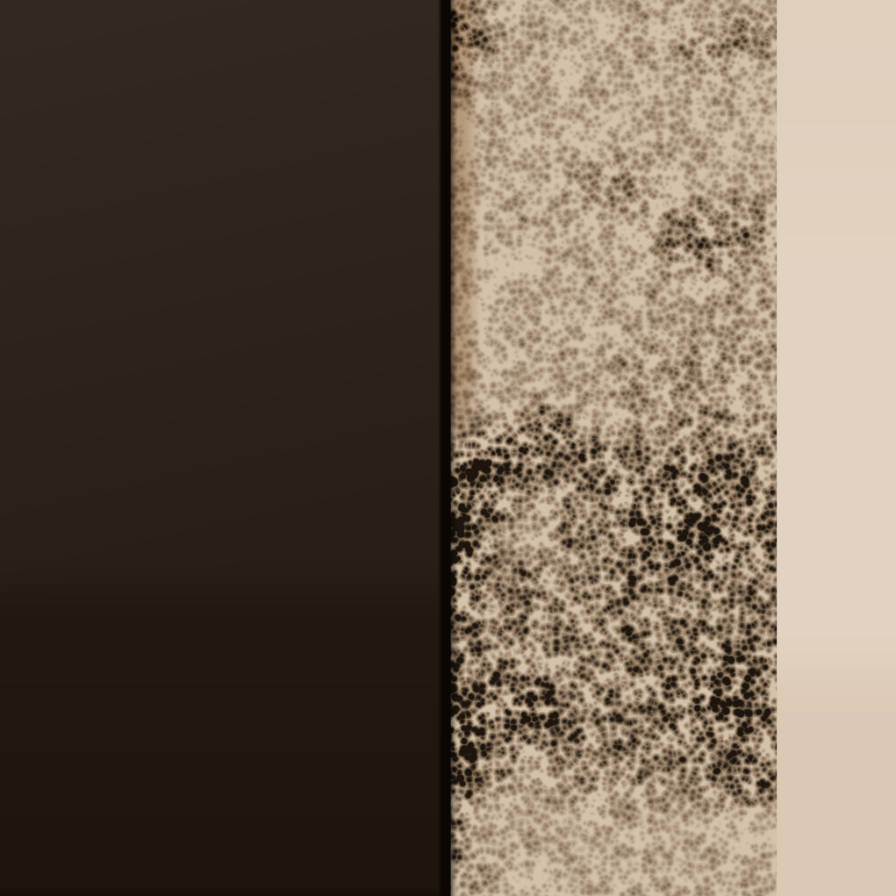
A Shadertoy shader for this background:

```glsl
// Dark brown panel beside a strip of mottled, stained stone and a plain cream border.

vec2 hash2(vec2 p) {
    vec3 q = fract(p.xyx * vec3(0.1031, 0.1030, 0.0973));
    q += dot(q, q.yzx + 33.33);
    return fract((q.xx + q.yz) * q.zy);
}

// Distance to the nearest scattered point
float cellular(vec2 p) {
    vec2 cell = floor(p), f = fract(p);
    float nearest = 2.0;
    for (int y = -1; y <= 1; y++)
    for (int x = -1; x <= 1; x++) {
        vec2 o = vec2(x, y);
        vec2 d = o + hash2(cell + o) - f;
        nearest = min(nearest, dot(d, d));
    }
    return sqrt(nearest);
}

// Rotated cellular layers, centred near zero
float speckle(vec2 p) {
    float sum = 0.0, weight = 0.42;
    p *= 125.0;
    for (int i = 0; i < 4; i++) {
        sum += weight * (cellular(p + 17.0 * float(i)) - 0.46);
        p = mat2(0.8, 0.6, -0.6, 0.8) * p * 0.56;
        weight *= 0.82;
    }
    return sum;
}

// Soft elliptical patch
float patchAt(vec2 p, vec2 centre, vec2 radius) {
    vec2 d = (p - centre) / radius;
    return exp(-dot(d, d));
}

// Layered sines that make the stain outlines irregular
vec2 warp(vec2 p) {
    vec2 offset = vec2(0.0);
    float frequency = 23.0;
    for (int i = 0; i < 3; i++) {
        offset += sin(p.yx * frequency + offset * 40.0 + vec2(1.3, 4.1)) * 0.25 / frequency;
        frequency *= 1.9;
    }
    return p + offset;
}

float stains(vec2 p) {
    p = warp(p);
    // Broad weathering over the lower half
    float s = 0.5 * smoothstep(0.07, 0.17, p.y) * (1.0 - smoothstep(0.46, 0.55, p.y));
    s += 0.30 * patchAt(p, vec2(0.80, 0.56), vec2(0.12, 0.09));
    // Concentrated dark patches
    s += 0.60 * patchAt(p, vec2(0.53, 0.48), vec2(0.06, 0.04));
    s += 0.50 * patchAt(p, vec2(0.63, 0.51), vec2(0.05, 0.025));
    s += 0.45 * patchAt(p, vec2(0.77, 0.41), vec2(0.09, 0.06));
    s += 0.55 * patchAt(p, vec2(0.81, 0.22), vec2(0.07, 0.06));
    s += 0.60 * patchAt(p, vec2(0.83, 0.12), vec2(0.04, 0.03));
    s += 0.40 * patchAt(p, vec2(0.57, 0.19), vec2(0.06, 0.04));
    s += 0.55 * patchAt(p, vec2(0.79, 0.73), vec2(0.08, 0.04));
    s += 0.30 * patchAt(p, vec2(0.69, 0.80), vec2(0.06, 0.03));
    s += 0.40 * patchAt(p, vec2(0.80, 0.95), vec2(0.06, 0.03));
    s -= 0.35 * patchAt(p, vec2(0.58, 0.39), vec2(0.05, 0.03));
    // Grime gathered along the left edge
    float edge = exp(-max(p.x - 0.503, 0.0) / 0.022);
    s += 0.75 * edge * (1.0 - smoothstep(0.40, 0.54, p.y));
    s += 0.85 * edge * smoothstep(0.84, 0.96, p.y);
    return clamp(s, 0.0, 1.3);
}

vec3 stone(vec2 p) {
    float stain = stains(p);
    float tone = 0.87 - 0.40 * stain + speckle(p) * (1.0 + 1.5 * stain);
    vec3 color = mix(vec3(0.11, 0.08, 0.05), vec3(0.56, 0.47, 0.37), smoothstep(0.0, 0.62, tone));
    color = mix(color, vec3(0.83, 0.76, 0.67), smoothstep(0.45, 1.05, tone));
    // Warm tan shadow beside the upper seam
    float tan_ = (1.0 - smoothstep(0.515, 0.54, p.x)) * smoothstep(0.50, 0.56, p.y);
    color *= mix(vec3(1.0), vec3(0.86, 0.79, 0.72), tan_);
    return color * mix(0.45, 1.0, smoothstep(0.501, 0.512, p.x));
}

vec3 darkPanel(vec2 p) {
    vec3 upper = mix(vec3(0.155, 0.120, 0.085), vec3(0.195, 0.160, 0.125),
                     clamp((p.y - 0.35) / 0.65 - 0.35 * p.x + 0.08, 0.0, 1.0));
    vec3 lower = mix(vec3(0.115, 0.080, 0.045), vec3(0.135, 0.098, 0.062), p.y / 0.35);
    vec3 color = mix(lower, upper, smoothstep(0.31, 0.38, p.y));
    return color * (1.0 - 0.25 * smoothstep(0.012, 0.0, p.y));
}

vec3 creamBorder(vec2 p) {
    vec3 color = mix(vec3(0.86, 0.79, 0.71), vec3(0.885, 0.825, 0.755), smoothstep(0.20, 0.30, p.y));
    return color - 0.012 * smoothstep(0.70, 0.95, p.y);
}

void mainImage(out vec4 fragColor, in vec2 fragCoord) {
    vec2 p = fragCoord / iResolution.xy;
    float soft = 1.0 / iResolution.x;

    // Panel, black seam, stone strip and border from left to right
    vec3 color = darkPanel(p);
    color = mix(color, vec3(0.035, 0.022, 0.012), smoothstep(0.488, 0.494, p.x));
    color = mix(color, stone(p), smoothstep(0.503 - soft, 0.503 + soft, p.x));
    color = mix(color, creamBorder(p), smoothstep(0.867 - soft, 0.867 + soft, p.x));
    fragColor = vec4(color, 1.0);
}
```
